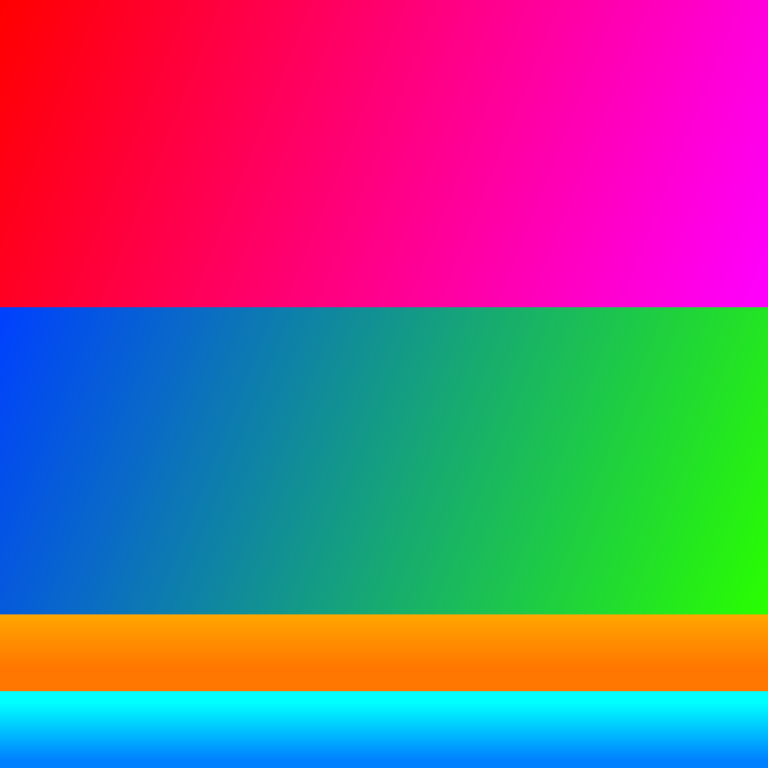
This background is drawn by a WebGL 1 fragment shader. Its source:

```glsl
precision highp float;
// Four stacked gradient bands: red-magenta, blue-green, orange and cyan-blue.

uniform vec2 u_resolution;

// Heights of the band boundaries, measured from the bottom
#define TOP_EDGE 0.6
#define MIDDLE_EDGE 0.2
#define BOTTOM_EDGE 0.1
// Upper and lower ends of the vertical ramps
#define ORANGE_RAMP vec2(0.198, 0.13)
#define CYAN_RAMP vec2(0.085, 0.01)

const vec3 RED = vec3(1.0, 0.0, 0.0);
const vec3 MAGENTA = vec3(1.0, 0.0, 1.0);
const vec3 BLUE = vec3(0.0, 0.25, 1.0);
const vec3 GREEN = vec3(0.16, 1.0, 0.0);
const vec3 AMBER = vec3(1.0, 0.647, 0.0);
const vec3 ORANGE = vec3(1.0, 0.463, 0.0);
const vec3 CYAN = vec3(0.0, 1.0, 1.0);
const vec3 AZURE = vec3(0.0, 0.5, 1.0);

// Progress from a band's top left corner to its bottom right corner
float diagonalRamp(vec2 uv, float top, float bottom) {
  vec2 diagonal = vec2(1.0, top - bottom);
  vec2 offset = vec2(uv.x, top - uv.y);
  return clamp(dot(offset, diagonal) / dot(diagonal, diagonal), 0.0, 1.0);
}

// Progress downward between two heights
float verticalRamp(float y, vec2 ends) {
  return clamp((ends.x - y) / (ends.x - ends.y), 0.0, 1.0);
}

// Antialiased coverage above a horizontal edge
float above(float y, float edge) {
  return clamp((y - edge) * u_resolution.y + 0.5, 0.0, 1.0);
}

void main() {
  vec2 uv = gl_FragCoord.xy / u_resolution;

  // Gradient of each band
  vec3 topBand = mix(RED, MAGENTA, diagonalRamp(uv, 1.0, TOP_EDGE));
  vec3 middleBand = mix(BLUE, GREEN, diagonalRamp(uv, TOP_EDGE, MIDDLE_EDGE));
  vec3 orangeBand = mix(AMBER, ORANGE, verticalRamp(uv.y, ORANGE_RAMP));
  vec3 cyanBand = mix(CYAN, AZURE, verticalRamp(uv.y, CYAN_RAMP));

  // Stack from bottom to top
  vec3 color = mix(cyanBand, orangeBand, above(uv.y, BOTTOM_EDGE));
  color = mix(color, middleBand, above(uv.y, MIDDLE_EDGE));
  color = mix(color, topBand, above(uv.y, TOP_EDGE));

  gl_FragColor = vec4(color, 1.0);
}
```
